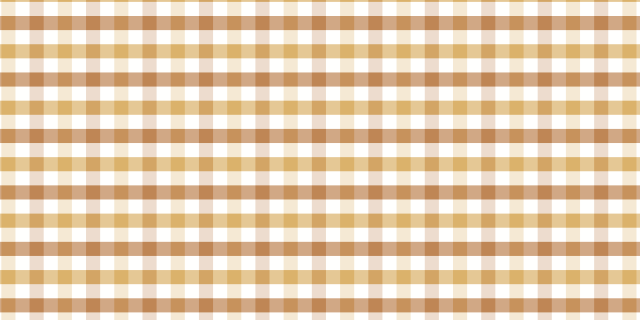
Give the GLSL for this pattern, as a Shadertoy shader.

```glsl
// Two-tone gingham: brown and gold bands alternate in both directions on white.
// Rows carry strong ink, columns weak ink; where they cross the inks add up,
// and the sum is subtracted from the white ground.

#define PERIOD 0.17643             // one brown and gold pair, in canvas heights
#define BAND 0.25                  // band width as a share of the period
#define FIRST_COLUMN 0.0924        // left edge of the first brown column
#define FIRST_ROW 0.0500           // top edge of the first brown row
#define ROW_INK 0.715
#define COLUMN_INK 0.285
#define GROUND vec3(1.0, 1.0, 0.995)
#define BROWN_INK vec3(0.250, 0.475, 0.660)  // light absorbed at full strength
#define GOLD_INK vec3(0.140, 0.302, 0.575)

// Smooth coverage of a repeating band that starts at phase 0
float bandCoverage(float phase, float pixel) {
    float fromCentre = abs(fract(phase - 0.5 * BAND + 0.5) - 0.5);
    return clamp((0.5 * BAND - fromCentre) / pixel + 0.5, 0.0, 1.0);
}

// Ink of the alternating bands, gold half a period after brown
vec3 stripeInk(float phase, float pixel) {
    return BROWN_INK * bandCoverage(phase, pixel)
         + GOLD_INK * bandCoverage(phase - 0.5, pixel);
}

void mainImage(out vec4 fragColor, in vec2 fragCoord) {
    // Position in canvas heights, measured from the upper left
    vec2 position = vec2(fragCoord.x, iResolution.y - fragCoord.y) / iResolution.y;
    vec2 phase = (position - vec2(FIRST_COLUMN, FIRST_ROW)) / PERIOD;
    float pixel = 1.0 / (iResolution.y * PERIOD);

    // Layer both sets of bands on the ground
    vec3 ink = COLUMN_INK * stripeInk(phase.x, pixel)
             + ROW_INK * stripeInk(phase.y, pixel);
    fragColor = vec4(GROUND - ink, 1.0);
}
```
